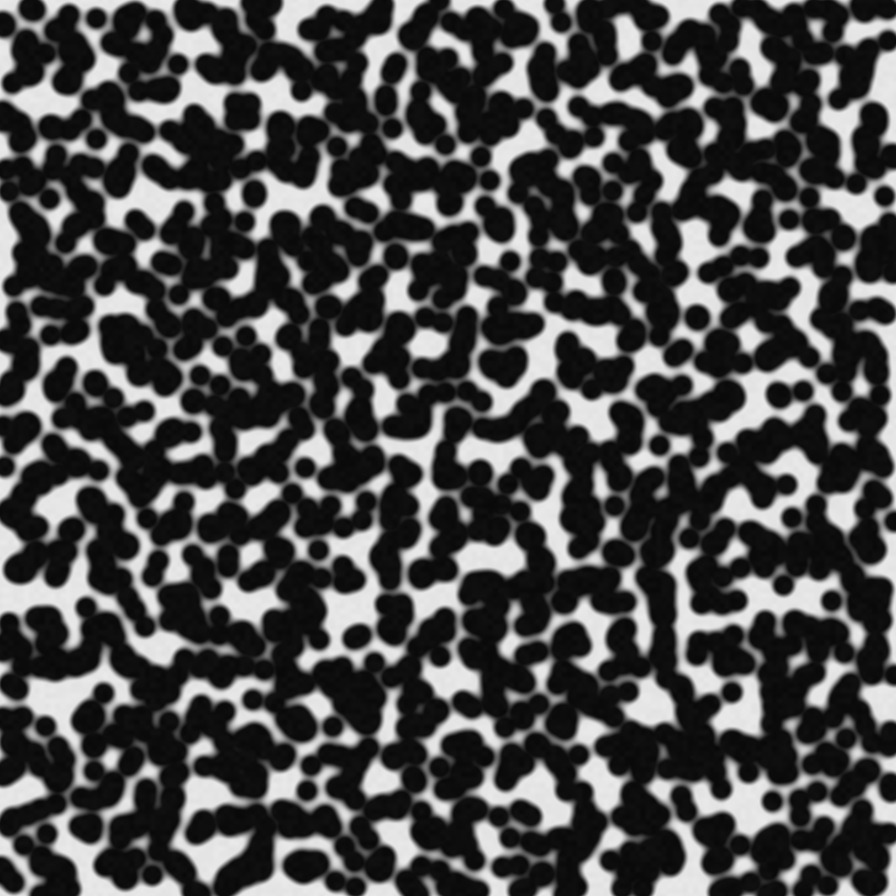
This texture is drawn by a WebGL 2 fragment shader. Its source:

```glsl
#version 300 es
precision highp float;

#define GRID 18.0          // cells across the canvas
#define DOTS_PER_CELL 6
#define DOT_RADIUS 0.011
#define MERGE 0.004        // how far dots flow together
#define EDGE_IN 0.0032     // soft edge inside the dots
#define EDGE_OUT 0.0046    // soft edge outside the dots
#define DARK 0.05
#define LIGHT 0.9
#define GRAIN_SCALE 170.0
#define GRAIN_AMOUNT 0.03

uniform vec2 u_resolution;
out vec4 fragColor;

float hash(vec2 p) {
    return fract(sin(dot(p, vec2(127.1, 311.7))) * 43758.5453);
}

vec2 hash2(vec2 p) {
    return vec2(hash(p), hash(p + vec2(57.3, 19.9)));
}

float valueNoise(vec2 p) {
    vec2 cell = floor(p);
    vec2 f = fract(p);
    f = f * f * (3.0 - 2.0 * f);
    float low = mix(hash(cell), hash(cell + vec2(1.0, 0.0)), f.x);
    float high = mix(hash(cell + vec2(0.0, 1.0)), hash(cell + 1.0), f.x);
    return mix(low, high, f.y);
}

// Signed distance to the smooth union of the scattered dots
float dotField(vec2 p) {
    vec2 home = floor(p * GRID);
    float sum = 1e-6;
    for (int y = -1; y <= 1; y++) {
        for (int x = -1; x <= 1; x++) {
            vec2 cell = home + vec2(x, y);
            // Dot centres stay inside the canvas, so the border opens up
            if (any(lessThan(cell, vec2(0.0))) || any(greaterThanEqual(cell, vec2(GRID)))) continue;
            for (int i = 0; i < DOTS_PER_CELL; i++) {
                vec2 centre = (cell + hash2(cell + float(i) * 71.7)) / GRID;
                sum += exp((DOT_RADIUS - distance(p, centre)) / MERGE);
            }
        }
    }
    return -MERGE * log(sum);
}

void main() {
    vec2 p = gl_FragCoord.xy / u_resolution;

    // Dark dots over a light ground
    float ground = smoothstep(-EDGE_IN, EDGE_OUT, dotField(p));
    float tone = mix(DARK, LIGHT, ground);

    // Faint grain
    tone += GRAIN_AMOUNT * (valueNoise(p * GRAIN_SCALE) - 0.5);

    fragColor = vec4(vec3(tone), 1.0);
}
```
